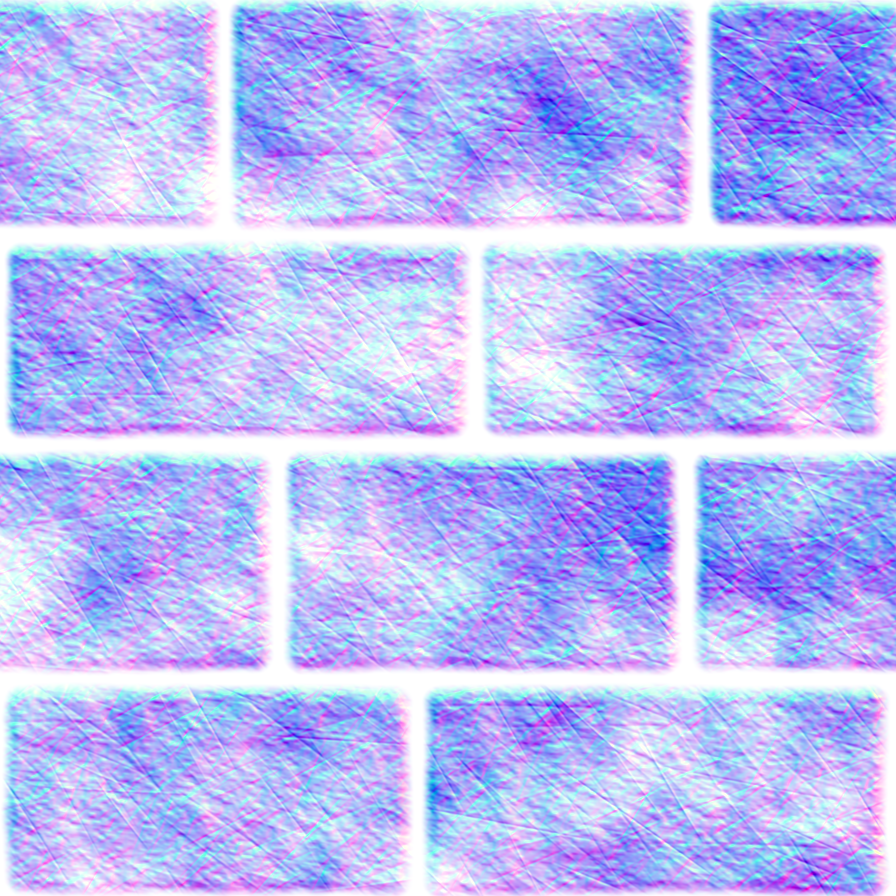
Reproduce this texture map procedurally as a Shadertoy shader.

```glsl
float hash(vec2 p) {
    vec3 q = fract(p.xyx * vec3(0.1031, 0.1030, 0.0973));
    q += dot(q, q.yzx + 33.33);
    return fract((q.x + q.y) * q.z);
}

float noise(vec2 p) {
    vec2 i = floor(p), f = fract(p);
    f = f * f * f * (f * (f * 6.0 - 15.0) + 10.0);
    return mix(mix(hash(i), hash(i + vec2(1, 0)), f.x),
               mix(hash(i + vec2(0, 1)), hash(i + vec2(1, 1)), f.x), f.y);
}

float fbm(vec2 p) {
    float sum = 0.0, amp = 0.53;
    for (int i = 0; i < 4; i++) {
        sum += amp * noise(p);
        p = mat2(1.6, 1.2, -1.2, 1.6) * p + 7.3;
        amp *= 0.55;
    }
    return sum;
}

mat2 rotate(float a) {
    return mat2(cos(a), sin(a), -sin(a), cos(a));
}

// x: rounded distance from the joints, y: height within the course
vec2 brick(vec2 p) {
    float course[5] = float[5](-0.008, 0.242, 0.503, 0.737, 1.008);
    vec2 joints[4] = vec2[4](vec2(0.998, 0.466), vec2(0.311, 0.766),
                             vec2(0.998, 0.531), vec2(0.251, 0.783));
    int row = 0;
    for (int i = 1; i < 4; i++) row += int(step(course[i], p.y));
    vec2 side = abs(fract(p.x - joints[row] + 0.5) - 0.5);
    float low = p.y - course[row], high = course[row + 1] - p.y;
    vec2 inset = vec2(min(side.x, side.y), min(low, high));
    float d = 0.026 - length(max(0.026 - inset, 0.0));
    d += 0.002 * (noise(p * 45.0) - 0.5) + 0.005 * (noise(p * 11.0) - 0.5);
    return vec2(d, low / (low + high));
}

// Tapered straight scratches, one per cell of each rotated grid
float scratches(vec2 p) {
    float h = 0.0;
    for (int i = 0; i < 13; i++) {
        float k = float(i);
        vec2 size = vec2(0.2, 0.05) * mix(0.5, 1.4, hash(vec2(k, 5.0)));
        float angle = 2.3 * (fract(k * 0.618 + 0.3) - 0.5);
        vec2 q = rotate(angle) * p / size + k * 9.7;
        vec2 cell = floor(q), f = fract(q) - 0.5;
        float r = hash(cell + k * 31.0), s = hash(cell + k * 13.0 + 71.0);
        float line = (r - 0.5) * 0.4 + (s - 0.5) * f.x + 0.25 * (r - s) * f.x * f.x;
        float d = (f.y - line) * size.y / mix(0.0014, 0.0022, s);
        float taper = smoothstep(0.5, 0.2, abs(f.x)) * smoothstep(0.5, 0.4, abs(f.y));
        h += exp(-d * d) * taper * mix(-0.0006, 0.0005, r);
    }
    return h;
}

float height(vec2 p) {
    float bevel = 0.006 * smoothstep(0.002, 0.025, brick(p).x);
    float lumps = 0.008 * noise(p * 13.0) + 0.004 * noise(p * 32.0 + 4.0);
    // Chipped grain, stretched along crossing directions
    float grain = 0.0014 * noise(rotate(0.5) * p * vec2(60, 130))
                + 0.0013 * noise(rotate(-0.6) * p * vec2(75, 170) + 40.0)
                + 0.0011 * noise(rotate(0.1) * p * vec2(150, 230) + 80.0);
    return bevel + lumps + grain + scratches(p);
}

void mainImage(out vec4 fragColor, in vec2 fragCoord) {
    vec2 p = fragCoord / iResolution.xy;
    vec2 e = vec2(0.001, 0.0);
    vec2 slope = vec2(height(p - e.xy) - height(p + e.xy),
                      height(p - e.yx) - height(p + e.yx)) / (2.0 * e.x);

    // Pale haze over the stone, heavier near the foot of each brick
    vec2 b = brick(p);
    float haze = 0.53 + 1.1 * (fbm(p * vec2(6.5, 8.0) + 2.0) - 0.5);
    haze += 0.24 * (0.5 - b.y) + 0.14 * (noise(rotate(0.4) * p * vec2(25, 60)) - 0.5);
    haze = clamp(haze, 0.0, 1.0);
    vec3 color = mix(vec3(0.37, 0.40, 0.96), vec3(0.97, 0.97, 0.99), haze);

    // Slope tints: red to the right, green upward
    slope *= mix(0.95, 0.5, haze);
    color += vec3(slope, -0.3 * dot(slope, slope));

    // Soft white joints
    float joint = smoothstep(0.021, 0.004, b.x);
    color = mix(color, vec3(1.0), joint);
    fragColor = vec4(clamp(color, 0.0, 1.0), 1.0);
}
```
